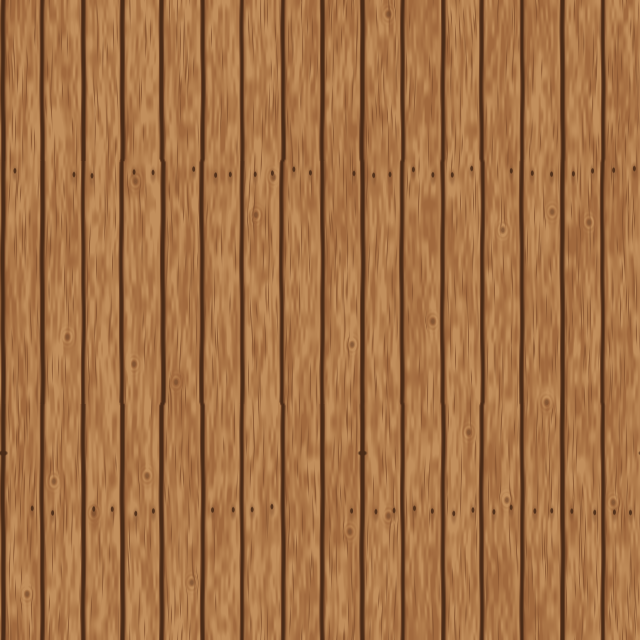
This texture is drawn by a Shadertoy shader. Its source:

```glsl
// Sixteen upright timber planks with dark gaps, streaked grain, cracks, knots and nail holes.
// Each plank seeds its own wrapped noise; cracks are stretched cellular strokes,
// and layered sines bend the grain. All vertical distances wrap, so the canvas tiles.

const float PLANKS = 16.0;
const vec3 LIGHT = vec3(0.76, 0.56, 0.36);
const vec3 MID = vec3(0.69, 0.48, 0.29);
const vec3 SHADE = vec3(0.63, 0.41, 0.24);
const vec3 DARK = vec3(0.52, 0.32, 0.18);
const vec3 EDGE = vec3(0.42, 0.25, 0.14);
const vec3 GAP = vec3(0.29, 0.17, 0.09);
const float TAU = 6.2831853;

float hash(vec2 p, float seed) {
    vec3 q = fract(vec3(p, seed) * vec3(0.1031, 0.1130, 0.0973) + 0.17);
    q += dot(q, q.yzx + 33.33);
    return fract((q.x + q.y) * q.z);
}

// Signed vertical distance on a canvas that wraps, in plank widths.
float wrapDist(float y, float centre) {
    return (fract(y - centre + 0.5) - 0.5) * PLANKS;
}

// Value noise that wraps after the given number of rows.
float grainNoise(vec2 p, float rows, float seed) {
    vec2 c = floor(p), f = fract(p);
    f = f * f * (3.0 - 2.0 * f);
    float y0 = mod(c.y, rows), y1 = mod(c.y + 1.0, rows);
    float low = mix(hash(vec2(c.x, y0), seed), hash(vec2(c.x + 1.0, y0), seed), f.x);
    float high = mix(hash(vec2(c.x, y1), seed), hash(vec2(c.x + 1.0, y1), seed), f.x);
    return mix(low, high, f.y);
}

// Cellular strokes: each cell may hold one slim, tapered crack.
float cracks(vec2 p, float rows, float density, float seed) {
    vec2 base = floor(p);
    float result = 0.0;
    for (int j = -1; j <= 1; j++)
    for (int i = -1; i <= 1; i++) {
        vec2 cell = base + vec2(i, j);
        vec2 id = vec2(cell.x, mod(cell.y, rows));
        vec2 centre = cell + vec2(hash(id, seed), hash(id, seed + 3.0));
        float size = hash(id, seed + 7.0);
        vec2 d = (p - centre) / vec2(0.28, mix(0.35, 0.95, size));
        float present = step(hash(id, seed + 11.0), density);
        result = max(result, present * (1.0 - smoothstep(0.1, 1.0, length(d))));
    }
    return result;
}

// Soft-edged ellipse mask.
float spot(vec2 d, vec2 radius, float soft) {
    return 1.0 - smoothstep(1.0 - soft, 1.0 + soft, length(d / radius));
}

// Sideways drift of a gap, with a small shift where boards meet end to end.
float gapDrift(float gapId, float y, float upper) {
    float phase = TAU * hash(vec2(gapId, 1.0), 5.0);
    float shift = mix(hash(vec2(gapId, 2.0), 5.0), hash(vec2(gapId, 3.0), 5.0), upper) - 0.5;
    return 0.05 * shift + 0.008 * sin(TAU * 3.0 * y + phase) + 0.005 * sin(TAU * 8.0 * y - phase);
}

vec3 woodRamp(float t) {
    vec3 c = mix(SHADE, MID, clamp(t * 2.0, 0.0, 1.0));
    return mix(c, LIGHT, clamp(t * 2.0 - 1.0, 0.0, 1.0));
}

void mainImage(out vec4 fragColor, in vec2 fragCoord) {
    vec2 uv = fragCoord / iResolution.xy;
    float y = uv.y, px = PLANKS / iResolution.x;

    // Plank layout
    float upper = smoothstep(0.365, 0.373, y) * (1.0 - smoothstep(0.745, 0.753, y));
    float x = uv.x * PLANKS - 0.06;
    float gapId = mod(floor(x + 0.5), PLANKS);
    float bent = x + gapDrift(gapId, y, upper);
    float plank = mod(floor(bent), PLANKS);
    float across = x - floor(bent);
    float fromGap = fract(bent + 0.5) - 0.5;

    // Knots push the grain aside and add rings
    float grainX = across, knot = 0.0, rings = 0.0;
    for (int k = 0; k < 3; k++) {
        vec2 id = vec2(plank, k);
        float present = step(0.45, hash(id, 21.0));
        float centreY = (float(k) + hash(id, 22.0)) / 3.0;
        vec2 d = vec2(across - mix(0.25, 0.8, hash(id, 23.0)), wrapDist(y, centreY));
        float r = length(d * vec2(1.0, 0.75));
        float near = present * exp(-r * r * 45.0);
        grainX -= d.x * near * 0.7;
        rings += near * sin(r * 75.0);
        knot = max(knot, present * spot(d, vec2(0.05, 0.07), 0.5));
    }
    grainX += 0.03 * sin(TAU * (2.0 * y + hash(vec2(plank, 4.0), 8.0)))
            + 0.012 * sin(TAU * (7.0 * y + hash(vec2(plank, 6.0), 8.0)));

    // Grain tone and cracks
    float tone = mix(hash(vec2(plank, 7.0), 9.0), hash(vec2(plank, 8.0), 9.0), 0.4 * upper);
    float fine = grainNoise(vec2(grainX * 17.0, y * 44.0), 44.0, plank + 31.0);
    float broad = grainNoise(vec2(grainX * 6.0, y * 11.0), 11.0, plank + 61.0);
    float t = 0.56 + 1.15 * (fine - 0.5) + 0.75 * (broad - 0.5) + 0.3 * (tone - 0.5) + 0.35 * rings;
    float density = mix(0.12, 0.45, hash(vec2(plank, 9.0), 10.0));
    float crack = cracks(vec2(grainX * 11.0, y * 18.0), 18.0, density, plank + 91.0);
    vec3 color = mix(woodRamp(t), DARK, 0.8 * crack);
    color = mix(color, EDGE, 0.65 * knot);

    // Two rows of paired nail holes with a faint stain
    for (int n = 0; n < 4; n++) {
        vec2 id = vec2(plank, n);
        float rowY = (n < 2 ? 0.203 : 0.731) + 0.012 * (hash(id, 41.0) - 0.5);
        float nailX = (n % 2 == 0 ? 0.28 : 0.75) + 0.12 * (hash(id, 42.0) - 0.5);
        vec2 d = vec2(across - nailX, wrapDist(y, rowY));
        float present = step(0.15, hash(id, 43.0));
        color = mix(color, DARK, 0.5 * present * spot(d + vec2(0.0, 0.06), vec2(0.06, 0.17), 0.6));
        color = mix(color, GAP, 0.9 * present * spot(d, vec2(0.035, 0.065), 0.4));
    }

    // Bevelled plank edges, gap and the odd nick beside it
    color = mix(color, LIGHT, 0.4 * smoothstep(-0.15, -0.09, fromGap) * step(fromGap, 0.0));
    color = mix(color, DARK, 0.45 * (1.0 - smoothstep(0.06, 0.14, fromGap)) * step(0.0, fromGap));
    float halfGap = 0.034 + 0.012 * (hash(vec2(gapId, upper > 0.5 ? 1.0 : 0.0), 51.0) - 0.5);
    float gapDist = abs(fromGap);
    color = mix(color, EDGE, 1.0 - smoothstep(halfGap + 0.01, halfGap + 0.03 + 0.5 * px, gapDist));
    color = mix(color, GAP, 1.0 - smoothstep(halfGap - 0.5 * px, halfGap + 0.5 * px, gapDist));
    float nick = step(0.8, hash(vec2(gapId, 5.0), 52.0));
    color = mix(color, GAP, nick * spot(vec2(fromGap, wrapDist(y, 0.292)), vec2(0.1, 0.06), 0.4));

    fragColor = vec4(color, 1.0);
}
```
